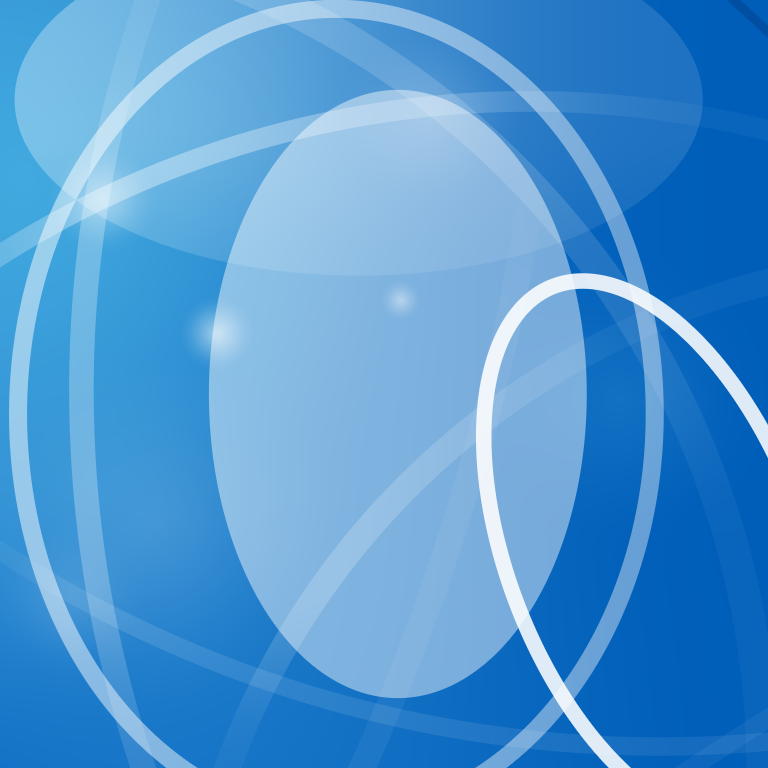
A Shadertoy shader for this background:

```glsl
// Glossy blue backdrop: translucent ellipses, sweeping arcs and soft glows.
// A blue gradient is tinted layer by layer with white, using distance
// functions for discs, elliptical rings and circular bands.

const vec3 WHITE = vec3(1.0);
const vec3 SKY   = vec3(0.19, 0.56, 0.83);
const vec3 DEEP  = vec3(0.0, 0.37, 0.725);
const vec3 CYAN  = vec3(0.28, 0.70, 0.89);
const vec3 NAVY  = vec3(0.0, 0.29, 0.61);

// Coverage of a shape from its signed distance, smoothed over one pixel.
float cover(float d) {
    return clamp(0.5 - d * iResolution.y, 0.0, 1.0);
}

vec2 rotate(vec2 p, float angle) {
    float c = cos(angle), s = sin(angle);
    return vec2(c * p.x + s * p.y, c * p.y - s * p.x);
}

// First-order signed distance to an ellipse centred at the origin.
float ellipseDist(vec2 p, vec2 radii) {
    float k = length(p / radii);
    float slope = length(p / (radii * radii));
    return k * (k - 1.0) / max(slope, 1e-4);
}

float ellipseRing(vec2 p, vec2 radii, float width) {
    return cover(abs(ellipseDist(p, radii)) - 0.5 * width);
}

// Part of a large circle drawn as a stroke.
float arcBand(vec2 p, vec2 center, float radius, float width) {
    return cover(abs(length(p - center) - radius) - 0.5 * width);
}

float lineBand(vec2 p, vec2 a, vec2 b, float width) {
    vec2 dir = normalize(b - a);
    return cover(abs(dot(p - a, vec2(-dir.y, dir.x))) - 0.5 * width);
}

// Soft round light that reaches zero at its radius.
float glow(vec2 p, vec2 center, float radius) {
    float t = clamp(1.0 - length(p - center) / radius, 0.0, 1.0);
    return t * t * (2.0 - t);
}

vec3 backdrop(vec2 p) {
    vec3 col = mix(SKY, DEEP, smoothstep(-0.05, 0.95, p.x));
    col = mix(col, CYAN, 0.75 * glow(p, vec2(0.03, 0.77), 0.62));
    col = mix(col, vec3(0.04, 0.41, 0.76), 0.75 * (1.0 - smoothstep(-0.05, 0.38, p.y)) * (1.0 - p.x));
    col = mix(col, WHITE, 0.12 * glow(p, vec2(0.20, 0.32), 0.26));
    return mix(col, SKY, 0.35 * glow(p, vec2(0.81, 0.48), 0.20));
}

// Combined white tint of the faint sweeping arcs.
vec3 addArcs(vec3 col, vec2 p) {
    float crest = 0.32 * smoothstep(-0.20, 0.18, p.x) * (1.0 - smoothstep(0.20, 0.95, p.x)) + 0.035;
    float side = mix(0.12, 0.27, smoothstep(0.0, 0.35, p.y)) * (1.0 - 0.75 * smoothstep(0.65, 1.0, p.y));
    float rise = 0.04 + 0.15 * smoothstep(0.0, 0.25, p.y) * (1.0 - smoothstep(0.45, 0.85, p.x));
    float fall = mix(0.035, 0.15, smoothstep(0.25, 0.85, p.y));
    float base = mix(0.05, 0.12, smoothstep(0.0, 0.18, p.x)) * (1.0 - 0.4 * p.x);

    col = mix(col, WHITE, crest * arcBand(p, vec2(0.690, -0.421), 1.289, 0.027));
    col = mix(col, WHITE, side * arcBand(p, vec2(1.648, 0.492), 1.542, 0.032));
    col = mix(col, WHITE, rise * arcBand(p, vec2(1.246, -0.349), 1.012, 0.034));
    col = mix(col, WHITE, fall * arcBand(p, vec2(-0.116, -0.004), 1.109, 0.042));
    col = mix(col, WHITE, base * arcBand(p, vec2(0.859, 1.604), 1.576, 0.024));
    return mix(col, WHITE, 0.055 * arcBand(p, vec2(-2.128, 1.173), 2.852, 0.034)
                           * (1.0 - smoothstep(0.60, 0.78, p.y)));
}

vec3 addGlows(vec3 col, vec2 p) {
    col = mix(col, WHITE, 0.42 * glow(p, vec2(0.134, 0.740), 0.075));
    col = mix(col, WHITE, 0.55 * glow(p, vec2(0.283, 0.566), 0.052));
    col = mix(col, WHITE, 0.42 * glow(p, vec2(0.522, 0.609), 0.028));
    col = mix(col, WHITE, 0.16 * glow(p, vec2(0.560, 0.850), 0.130));
    return mix(col, WHITE, 0.12 * glow(p, vec2(0.090, 0.220), 0.110));
}

void mainImage(out vec4 fragColor, in vec2 fragCoord) {
    vec2 p = fragCoord / iResolution.y;
    vec3 col = backdrop(p);

    // Wide cap at the top, fading to the right and downward.
    float capAlpha = mix(0.31, 0.12, smoothstep(0.0, 0.85, p.x)) * mix(0.55, 1.0, smoothstep(0.64, 0.85, p.y));
    col = mix(col, WHITE, capAlpha * cover(ellipseDist(p - vec2(0.467, 0.870), vec2(0.448, 0.229))));

    // Upright central oval.
    col = mix(col, WHITE, 0.45 * cover(ellipseDist(p - vec2(0.518, 0.487), vec2(0.246, 0.396))));

    col = addArcs(col, p);

    // Corner strokes.
    col = mix(col, WHITE, 0.05 * lineBand(p, vec2(0.90, 0.0), vec2(1.0, 0.065), 0.024) * step(0.8, p.x));
    col = mix(col, NAVY, 0.75 * lineBand(p, vec2(0.955, 1.0), vec2(1.0, 0.959), 0.012) * step(0.8, p.x));

    // Large pale ring and bright tilted loop.
    float ring = ellipseRing(p - vec2(0.438, 0.461), vec2(0.4145, 0.5275), 0.0235);
    col = mix(col, WHITE, mix(0.49, 0.38, p.x) * ring);
    col = addGlows(col, p);
    float loop = ellipseRing(rotate(p - vec2(0.854, 0.281), -1.203), vec2(0.371, 0.193), 0.0202);
    col = mix(col, WHITE, 0.87 * loop);

    fragColor = vec4(col, 1.0);
}
```
